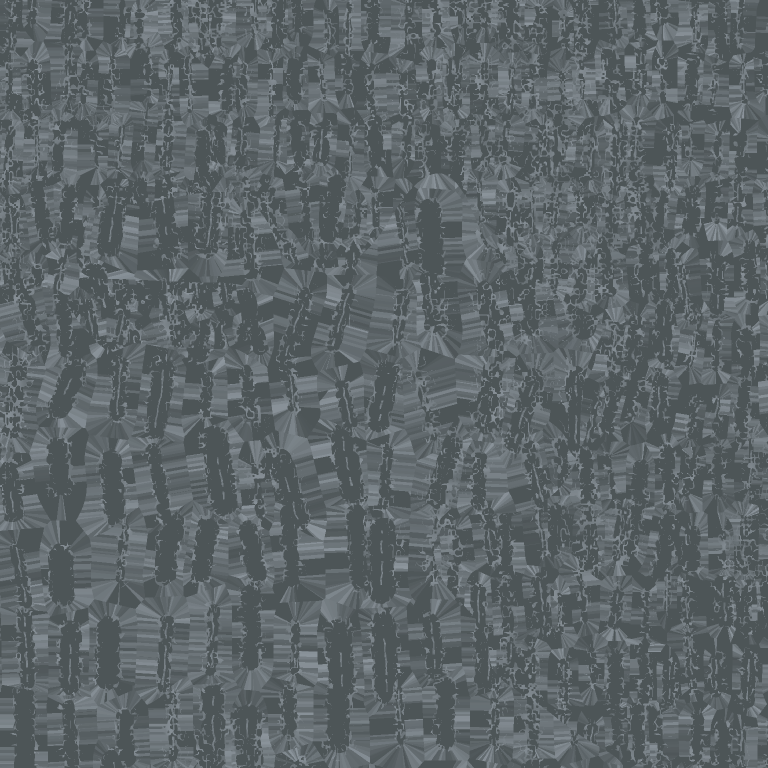
Give the GLSL for this pattern, as a WebGL 1 fragment shader.

```glsl
precision highp float;
// Slate field of upright veins with crackled rims and fans of fine cross streaks.
uniform vec2 u_resolution;

float hash(vec2 p) {
  return fract(sin(dot(p, vec2(127.1, 311.7))) * 43758.5453);
}

float noise(vec2 p) {
  vec2 i = floor(p), f = fract(p);
  f = f * f * (3.0 - 2.0 * f);
  return mix(mix(hash(i), hash(i + vec2(1.0, 0.0)), f.x),
             mix(hash(i + vec2(0.0, 1.0)), hash(i + 1.0), f.x), f.y);
}

// Position relative to a cell's tilted vein: xy local, z half length.
vec3 veinFrame(vec2 p, vec2 cell, vec2 size) {
  vec2 jitter = vec2(hash(cell + 3.7), hash(cell + 8.1)) - 0.5;
  vec2 center = (cell + 0.5 + jitter * vec2(0.55, 0.4)) * size;
  float middle = exp(-pow((center.y - 0.5) / 0.22, 2.0));
  float tilt = (hash(cell + 5.3) - 0.5) * (0.12 + 0.9 * middle * (1.0 - 0.5 * center.x));
  float c = cos(tilt), s = sin(tilt);
  vec2 q = p - center;
  return vec3(c * q.x - s * q.y, s * q.x + c * q.y,
              size.y * (0.22 + 0.2 * hash(cell + 1.9)));
}

// Lightness from 0 (slate) to 1 (palest streak).
float lightness(vec2 p) {
  // Narrow cells toward the top and right, broad ones elsewhere
  float region = max(p.y - 0.64, p.x - 0.7) + 0.3 * (noise(p * 7.0) - 0.5);
  float dense = step(0.0, region);
  vec2 size = mix(vec2(0.06, 0.108), vec2(0.034, 0.085), dense);

  // Nearest vein
  vec2 home = floor(p / size), id = home;
  vec3 vein = vec3(0.0);
  float dist = 9.0;
  for (int j = -1; j <= 1; j++) {
    for (int i = -1; i <= 1; i++) {
      vec2 cell = home + vec2(float(i), float(j));
      vec3 v = veinFrame(p, cell, size);
      float d = length(vec2(v.x, v.y - clamp(v.y, -v.z, v.z)));
      if (d < dist) { dist = d; vein = v; id = cell; }
    }
  }

  // Streaks cross the vein and fan out around its ends
  float along = clamp(vein.y, -vein.z, vein.z);
  float turn = atan(vein.y - along, abs(vein.x) + 0.00001);
  float s = along / 0.0036 + turn / 0.13;
  vec2 key = id * 1.7 + vec2(step(0.0, vein.x) * 37.0, dense * 53.0);
  float fine = hash(key + floor(s) * vec2(0.73, 1.31));
  float patchId = floor(s * 0.17 + hash(key));
  float tone = hash(key + patchId * vec2(2.3, 4.1) + 11.0);
  float shown = hash(key + patchId * vec2(3.9, 1.7) + 29.0);
  float spread = noise(p * 5.0 + 17.0);

  // Dark tube around the vein with a ragged rim
  float rag = noise(p * 130.0) - 0.5;
  float radius = size.x * (0.07 + 0.24 * hash(id + 6.6));
  float outside = step(radius, dist + rag * 0.004);
  float present = step(0.22 + 0.14 * dense + 0.25 * (0.5 - spread), shown);
  float light = outside * present * pow(0.5 * tone + 0.5 * fine, 1.5) * 0.95;

  // Branching crackle along the rim, wider in some places
  float cluster = smoothstep(0.5, 0.9, noise(p * vec2(9.0, 7.0) + 41.0));
  float width = 0.0032 + 0.008 * cluster;
  float rim = exp(-pow((dist - radius + rag * 0.006) / width, 2.0));
  float crack = abs(noise(p * vec2(210.0, 150.0) + 5.0) - 0.5);
  float grain = hash(floor(p * 380.0));
  float speck = step(crack, 0.13 * rim) * step(0.2, grain);
  light = max(light, speck * (0.35 + 0.5 * noise(p * 90.0 + 9.0)));

  // Thin broken line down the heart of some veins
  float heart = step(abs(vein.x + rag * 0.003), 0.0011) * step(abs(vein.y), vein.z);
  heart *= step(0.5, hash(id + 14.2)) * step(0.35, noise(p * vec2(30.0, 110.0)));
  return max(light, heart * (0.35 + 0.4 * grain));
}

void main() {
  // Four samples per pixel smooth the hard edges
  float light = 0.0;
  for (int j = 0; j < 2; j++) {
    for (int i = 0; i < 2; i++) {
      vec2 offset = vec2(float(i), float(j)) * 0.5 - 0.25;
      light += 0.25 * lightness((gl_FragCoord.xy + offset) / u_resolution);
    }
  }
  vec3 slate = vec3(0.302, 0.332, 0.341);
  vec3 pale = vec3(0.57, 0.605, 0.635);
  gl_FragColor = vec4(mix(slate, pale, light), 1.0);
}
```
